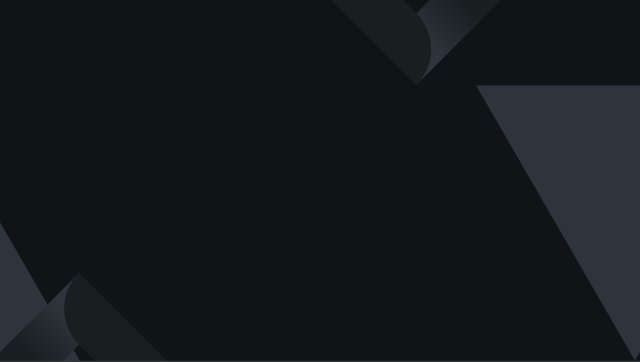
This background is drawn by a WebGL 2 fragment shader. Its source:

```glsl
#version 300 es
precision highp float;

uniform vec2 u_resolution;
out vec4 fragColor;

// Colours
const vec3 BACKGROUND = vec3(0.059, 0.082, 0.090);
const vec3 SLATE = vec3(0.176, 0.204, 0.231);
const vec3 RIBBON_DARK = vec3(0.094, 0.122, 0.129);
const vec3 BASE_LINE = vec3(0.205, 0.222, 0.228);

// Layout, in units of the canvas height
const vec2 TRIANGLE_APEX = vec2(1.754, 0.004);
const float TRIANGLE_TOP = 0.764;
const float SLOPE_START = 0.386;
const vec2 LOWER_FOLD = vec2(0.2184, 0.1470);
const vec2 UPPER_FOLD = vec2(1.1500, 0.8644);
const float FOLD_HALF = 0.0989;
const float FADE_START = 0.03;
const float FADE_END = 0.19;
const float BASE_HEIGHT = 0.00345;

const float SQRT2 = 1.41421356;
const vec2 EDGE_NORMAL = vec2(0.8660254, 0.5); // normal of a 60 degree edge

// Coverage of a shape from its signed distance, softened over one pixel
float coverage(float dist) {
    return clamp(0.5 - dist * u_resolution.y, 0.0, 1.0);
}

// Equilateral triangle standing on its apex
float hangingTriangle(vec2 p) {
    vec2 q = p - TRIANGLE_APEX;
    float sides = dot(vec2(abs(q.x), -q.y), EDGE_NORMAL);
    return max(sides, p.y - TRIANGLE_TOP);
}

// Half plane falling to the right from the left border
float leftSlope(vec2 p) {
    return dot(p - vec2(0.0, SLOPE_START), EDGE_NORMAL);
}

// Folded ribbon: a fading strip tucked under a dark strip with a round end
vec3 paintRibbon(vec3 color, vec2 q) {
    float underStrip = max((abs(q.y - q.x) - FOLD_HALF) / SQRT2, q.x);
    float fade = clamp((-(q.x + q.y) / SQRT2 - FADE_START) / (FADE_END - FADE_START), 0.0, 1.0);
    color = mix(color, mix(SLATE, RIBBON_DARK, fade), coverage(underStrip));

    float straightPart = (abs(q.x + q.y) - FOLD_HALF) / SQRT2;
    float roundEnd = length(q - vec2(FOLD_HALF, 0.0)) - FOLD_HALF * SQRT2;
    float overStrip = q.x > 0.0 ? straightPart : roundEnd;
    return mix(color, RIBBON_DARK, coverage(overStrip));
}

void main() {
    vec2 p = gl_FragCoord.xy / u_resolution.y;

    // Flat slate shapes
    vec3 color = BACKGROUND;
    color = mix(color, SLATE, coverage(hangingTriangle(p)));
    color = mix(color, SLATE, coverage(leftSlope(p)));

    // Two ribbons, the upper one turned by half a circle
    color = paintRibbon(color, p - LOWER_FOLD);
    color = paintRibbon(color, UPPER_FOLD - p);

    // Thin, faint line along the lower border
    color = mix(color, BASE_LINE, coverage(p.y - BASE_HEIGHT));

    fragColor = vec4(color, 1.0);
}
```
